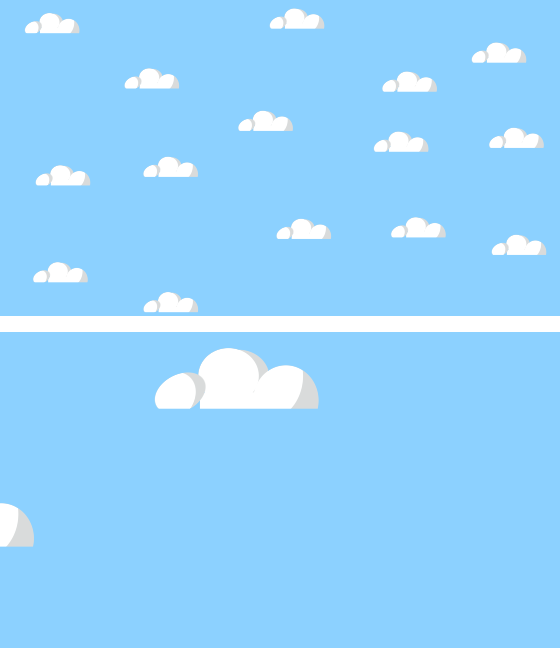
Top, the full canvas; bottom, a detail of the centre.
This pattern is drawn by a Shadertoy shader. Its source:

```glsl
const vec3 SKY = vec3(0.55, 0.82, 1.0);
const vec3 SHADE = vec3(0.85, 0.86, 0.86);
const vec3 WHITE = vec3(1.0);

float hash(vec2 p) {
    return fract(sin(dot(p, vec2(127.1, 311.7))) * 43758.5453);
}

// Smooth coverage of an ellipse
float ellipse(vec2 p, vec2 center, vec2 radius, float blur) {
    float d = (length((p - center) / radius) - 1.0) * min(radius.x, radius.y);
    return 1.0 - smoothstep(-blur, blur, d);
}

// Shaded puff, lit where the light ellipse overlaps it
void puff(inout vec4 cloud, float body, float light) {
    cloud.rgb = mix(cloud.rgb, mix(SHADE, WHITE, light), body);
    cloud.a = max(cloud.a, body);
}

// Cloud of half width 1 standing on y = 0; alpha is its coverage
vec4 drawCloud(vec2 p, float blur) {
    vec4 cloud = vec4(SHADE, 0.0);

    // Middle puff
    float light = ellipse(p, vec2(-0.1, 0.4), vec2(0.37, 0.34), blur);
    float body = max(light, ellipse(p, vec2(0.02, 0.38), vec2(0.38, 0.34), blur));
    puff(cloud, body, light);

    // Flat filling between the puffs
    vec2 box = abs(p - vec2(0.05, 0.0)) - vec2(0.5, 0.2);
    puff(cloud, 1.0 - smoothstep(-blur, blur, max(box.x, box.y)), 1.0);

    // Right puff
    body = ellipse(p, vec2(0.6, 0.1), vec2(0.4, 0.43), blur);
    light = ellipse(p, vec2(0.34, 0.4), vec2(0.47, 0.55), blur);
    puff(cloud, body, light);

    // Left puff, leaning to the right
    vec2 q = p - vec2(0.0, 0.25 * (p.x + 0.69));
    body = ellipse(q, vec2(-0.69, 0.19), vec2(0.31, 0.24), blur);
    light = ellipse(q, vec2(-0.82, 0.16), vec2(0.32, 0.31), blur);
    puff(cloud, body, light);

    // Flat base
    cloud.a *= smoothstep(-blur, blur, p.y);
    return cloud;
}

void mainImage(out vec4 fragColor, in vec2 fragCoord) {
    vec2 uv = fragCoord / iResolution.y;
    float halfWidth = 0.0864;
    float blur = 0.6 / (iResolution.y * halfWidth);

    // One cloud per cell, moved freely inside it
    vec2 cell = vec2(0.3556, 0.3333);
    vec2 id = floor(uv / cell);
    vec2 jitter = vec2(hash(id + 3.7), hash(id + 18.2));
    vec2 base = mix(vec2(0.092, 0.01), cell - vec2(0.092, 0.075), jitter);

    vec4 cloud = drawCloud((uv - id * cell - base) / halfWidth, blur);
    fragColor = vec4(mix(SKY, cloud.rgb, cloud.a), 1.0);
}
```
